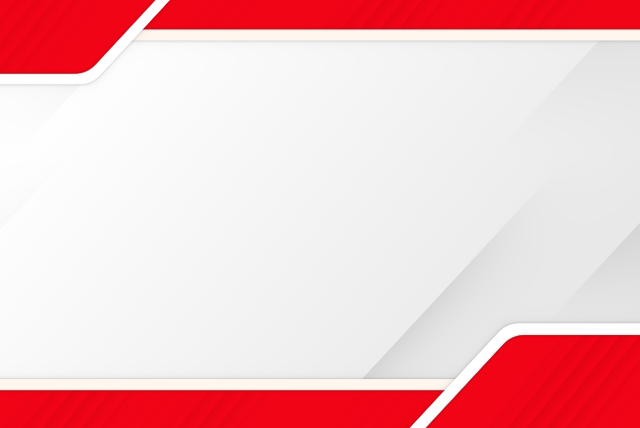
Reproduce this background procedurally as a Shadertoy shader.

```glsl
// Pale banner backdrop: a grey gradient with soft diagonal facets, framed by
// red bands with cream rims and two red corner panels with white rims.
// Shapes are half-plane distances; the facets are one-sided fading shadows.

const vec2 CANVAS = vec2(1.5, 1.0);       // working size, height = 1
const float SLANT = 0.93;                 // run over rise of all diagonals
const vec3 RED = vec3(0.945, 0.014, 0.086);
const vec3 CREAM = vec3(1.0, 0.97, 0.935);
const vec3 WHITE = vec3(1.0);
const float BAND_TOP = 0.9316;            // inner edge of upper red band
const float BAND_BOTTOM = 0.0879;         // inner edge of lower red band
const float BAND_RIM = 0.0264;
const float LEFT_RIM = 0.0252;
const float RIGHT_RIM = 0.0278;
const float CORNER_ROUND = 0.022;
const float STRIPE_DEPTH = 0.075;
const float STRIPE_COUNT = 22.0;          // stripes per unit width

// Signed gradient at an integer lattice point
float hashGradient(float i) {
    return fract(sin(i * 127.1) * 437.58) * 2.0 - 1.0;
}

float gradientNoise(float x) {
    float i = floor(x), f = x - i;
    float u = f * f * f * (f * (f * 6.0 - 15.0) + 10.0);
    return mix(hashGradient(i) * f, hashGradient(i + 1.0) * (f - 1.0), u);
}

float fill(float d, float pixel) {
    return clamp(0.5 - d / pixel, 0.0, 1.0);
}

float smoothMax(float a, float b, float k) {
    float h = max(k - abs(a - b), 0.0) / k;
    return max(a, b) + h * h * k * 0.25;
}

// Panel in the upper left: flat lower edge, slanted right edge
float cornerPanel(vec2 p, float topX, float depth) {
    float below = 1.0 - depth - p.y;
    float right = (p.x - topX + SLANT * (1.0 - p.y)) / length(vec2(1.0, SLANT));
    return smoothMax(below, right, CORNER_ROUND);
}

// Shadow on one side of a diagonal, strongest along its edge
float facet(float offset, float falloff, float pixel) {
    return fill(-offset, pixel * 1.4) * exp(-max(offset, 0.0) / falloff);
}

// Slanted stripes of uneven strength
vec3 stripedRed(vec2 p) {
    float s = (p.x - 0.8 * p.y) * STRIPE_COUNT;
    float stripe = smoothstep(0.1, 0.25, fract(s)) * (1.0 - fract(s));
    float strength = smoothstep(-0.15, 0.3, gradientNoise(s * 0.16 + 4.0));
    return RED * (1.0 - STRIPE_DEPTH * stripe * strength);
}

// Soft outer shadow, light rim, thin dark seam, then red body
vec3 framed(vec3 col, float d, float rim, vec3 rimColor, vec3 body, float pixel) {
    float outside = max(d - rim, 0.0);
    col *= 1.0 - 0.14 * exp(-outside / 0.0025) - 0.03 * exp(-outside / 0.012);
    vec3 edge = rimColor * (1.0 - 0.3 * exp(-max(d, 0.0) / 0.0015));
    col = mix(col, edge, fill(d - rim, pixel));
    body *= 1.0 - 0.25 * exp(min(d, 0.0) / 0.002);
    return mix(col, body, fill(d, pixel));
}

void mainImage(out vec4 fragColor, in vec2 fragCoord) {
    vec2 p = fragCoord / iResolution.xy * CANVAS;
    float pixel = 1.0 / iResolution.y;
    float across = p.x + SLANT * (1.0 - p.y);

    // Base gradient, light at upper left
    float grey = 0.952 + dot(p - 0.5 * CANVAS, vec2(-0.056, 0.045));
    grey = min(grey, 0.995);

    // Facets on the right
    grey -= 0.042 * facet(across - 1.492, 0.55, pixel) * smoothstep(0.62, 0.92, p.y);
    grey -= 0.092 * facet(across - 1.672, 0.085, pixel)
          * (1.0 - smoothstep(0.28, 0.64, p.y));
    grey -= 0.075 * facet(across - 1.984, 0.28, pixel) * smoothstep(0.2, 0.5, p.y);

    // Faint facets on the left, facing the other way
    grey -= 0.026 * facet(0.373 - across, 0.12, pixel) * smoothstep(0.64, 0.82, p.y);
    grey -= 0.020 * facet(0.5 - across, 0.10, pixel)
          * (1.0 - smoothstep(0.44, 0.67, p.y));

    vec3 col = vec3(grey);
    vec3 body = stripedRed(p);

    // Horizontal bands
    float band = min(BAND_TOP - p.y, p.y - BAND_BOTTOM);
    band = -max(-(BAND_TOP - p.y), -(p.y - BAND_BOTTOM));
    col = framed(col, band, BAND_RIM, CREAM, body, pixel);

    // Corner panels; the second is turned half a circle
    float upperLeft = cornerPanel(p, 0.364, 0.172);
    float lowerRight = cornerPanel(CANVAS - p, 0.502, 0.217);
    col = framed(col, upperLeft, LEFT_RIM, WHITE, body, pixel);
    col = framed(col, lowerRight, RIGHT_RIM, WHITE, body, pixel);

    fragColor = vec4(col, 1.0);
}
```
